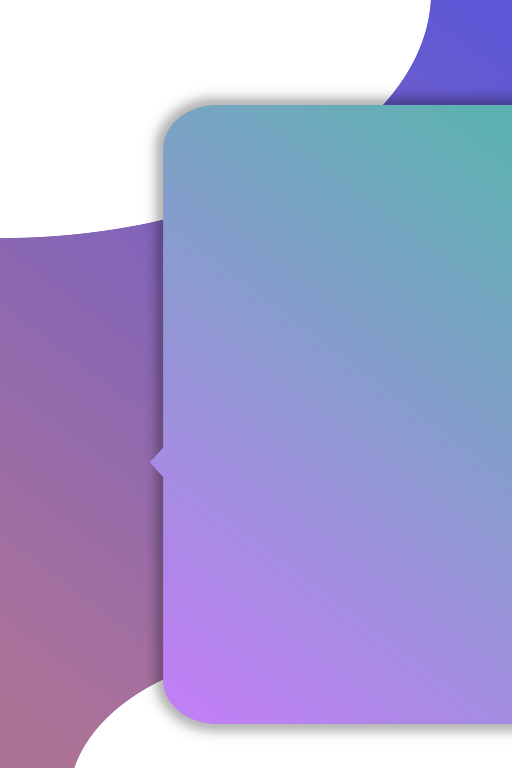
Reproduce this background procedurally as a WebGL 2 fragment shader.

```glsl
#version 300 es
precision highp float;
uniform vec2 u_resolution;
out vec4 fragColor;

// Lengths are fractions of the canvas height
#define CARD_LEFT 0.2125
#define CARD_MIDDLE 0.4603
#define CARD_HALF_HEIGHT 0.4030
#define CARD_CORNER vec2(0.070, 0.057)
#define NOTCH_TIP vec2(0.195, 0.398)
#define GRADIENT_AXIS vec2(0.75, 1.0)
#define SHADOW_STRENGTH 0.27
#define SHADOW_WIDTH 0.013

const vec3 WHITE = vec3(1.0);
const vec3 ROSE = vec3(0.68, 0.45, 0.59);
const vec3 INDIGO = vec3(0.37, 0.345, 0.84);
const vec3 VIOLET = vec3(0.745, 0.50, 0.95);
const vec3 TEAL = vec3(0.36, 0.70, 0.69);

// Approximate signed distance to an axis-aligned ellipse
float ellipseDistance(vec2 p, vec2 radii) {
    p = max(abs(p), 1e-4);
    float k = length(p / radii);
    return k * (k - 1.0) / length(p / (radii * radii));
}

// Panel open to the right, with elliptical corners on the left
float panelDistance(vec2 p) {
    vec2 q = vec2(CARD_LEFT - p.x, abs(p.y - CARD_MIDDLE) - CARD_HALF_HEIGHT);
    return ellipseDistance(max(q + CARD_CORNER, 0.0), CARD_CORNER);
}

// Small pointer on the left side of the panel
float notchDistance(vec2 p) {
    vec2 q = p - NOTCH_TIP;
    float wedge = dot(vec2(abs(q.y), q.x), normalize(vec2(1.0, -1.1)));
    return max(wedge, p.x - CARD_LEFT - 0.01);
}

float coverage(float d) {
    float pixel = 1.0 / u_resolution.y;
    return 1.0 - smoothstep(-0.5 * pixel, 0.5 * pixel, d);
}

void main() {
    vec2 p = gl_FragCoord.xy / u_resolution.y;
    float along = dot(p, GRADIENT_AXIS);

    // Diagonal backdrop
    vec3 color = mix(ROSE, INDIGO, clamp((along - 0.09) / 1.36, 0.0, 1.0));

    // White curves in the upper left and along the bottom
    float upper = ellipseDistance(p - vec2(0.0, 1.0104), vec2(0.5612, 0.3203));
    vec2 fromLower = p - vec2(0.3932, -0.0417);
    fromLower.x = min(fromLower.x, 0.0);
    float lower = ellipseDistance(fromLower, vec2(0.3034, 0.1953));
    color = mix(color, WHITE, coverage(min(upper, lower)));

    // Soft shadow around the card
    float panel = panelDistance(p);
    float blur = max(panel, 0.0) / SHADOW_WIDTH;
    color *= 1.0 - SHADOW_STRENGTH * exp(-blur * blur);

    // Card and its pointer share one gradient
    vec3 cardColor = mix(VIOLET, TEAL, clamp((along - 0.284) / 1.05, 0.0, 1.0));
    color = mix(color, cardColor, coverage(min(panel, notchDistance(p))));

    fragColor = vec4(color, 1.0);
}
```
